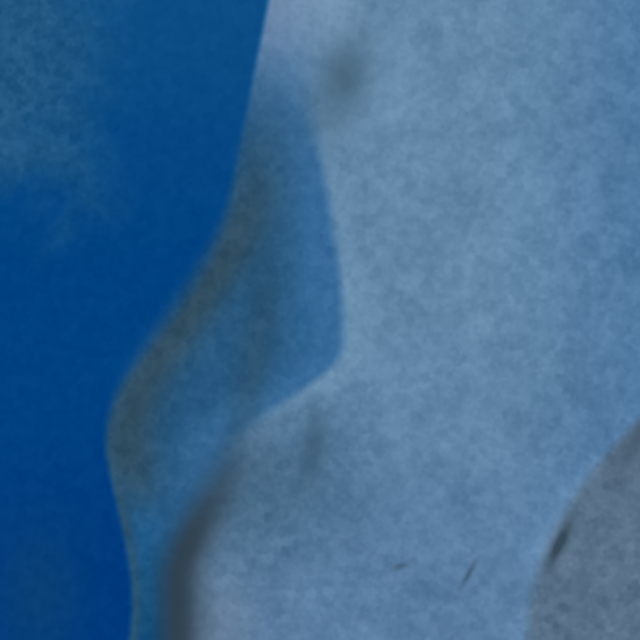
Give the GLSL for this texture, as a Shadertoy shader.

```glsl
vec2 hash2(vec2 p) {
    vec3 q = fract(p.xyx * vec3(0.1031, 0.1030, 0.0973));
    q += dot(q, q.yzx + 33.33);
    return fract((q.xx + q.yz) * q.zy);
}

// Soft cellular noise, roughly -0.5 to 0.5
float cells(vec2 p) {
    vec2 id = floor(p), f = fract(p);
    float sum = 0.0, weight = 0.0;
    for (int j = -1; j <= 1; j++)
    for (int i = -1; i <= 1; i++) {
        vec2 cell = vec2(i, j);
        vec2 h = hash2(id + cell);
        vec2 d = cell + h - f;
        float w = exp(-5.0 * dot(d, d));
        sum += w * (hash2(id + cell + 71.0).x - 0.5);
        weight += w;
    }
    return sum / weight;
}

// Warped sines for broad clouds
float waves(vec2 p) {
    float sum = 0.0, amp = 0.5;
    for (int i = 0; i < 4; i++) {
        p += 0.6 * sin(p.yx * 1.3 + float(i));
        sum += amp * sin(p.x) * sin(p.y);
        p = mat2(1.5, 1.1, -1.1, 1.5) * p;
        amp *= 0.55;
    }
    return sum;
}

// Gaussian smudge, leaning sideways by slant
float smudge(vec2 p, vec2 center, vec2 size, float slant) {
    vec2 d = p - center;
    d.x += slant * d.y;
    d /= size;
    return exp(-dot(d, d));
}

float band(float x, float width) {
    return exp(-x * x / (width * width));
}

// Contours give x for a depth t below the top
float blueContour(float t) {
    return 0.42 - 0.2 * t - 0.14 * smoothstep(0.3, 0.72, t) + 0.12 * smoothstep(0.58, 1.0, t);
}

float paleContour(float t) {
    return 0.475 + 0.06 * smoothstep(0.05, 0.5, t)
        - 0.16 * smoothstep(0.54, 0.70, t) - 0.095 * smoothstep(0.66, 0.92, t);
}

void mainImage(out vec4 fragColor, in vec2 fragCoord) {
    vec2 p = fragCoord / iResolution.xy;
    p.y = 1.0 - p.y;
    float t = p.y;
    float cloud = waves(p * 13.0);
    float coarse = cells(p * 32.0);
    float grain = 0.6 * cells(p * 75.0) + 0.4 * cells(p * 150.0 + 9.0);
    float fromBlue = p.x - blueContour(t);
    float fromPale = p.x - paleContour(t);

    // Deep blue field with worn upper corner
    vec3 blue = mix(vec3(0.045, 0.30, 0.52), vec3(0.0, 0.255, 0.505), smoothstep(0.0, 0.45, t));
    blue = mix(blue, vec3(0.0, 0.225, 0.49), smoothstep(0.55, 0.95, t));
    float worn = (1.0 - smoothstep(0.08, 0.25, p.x + 0.08 * cloud + 0.25 * max(t - 0.1, 0.0)))
        * (1.0 - smoothstep(0.2, 0.38, t + 0.12 * cloud));
    blue = mix(blue, vec3(0.15, 0.35, 0.50), 0.8 * worn);
    blue = mix(blue, vec3(0.06, 0.27, 0.44), 0.6 * smudge(p, vec2(0.06, 0.93), vec2(0.07, 0.11), 0.0));
    blue += grain * (0.025 + 0.06 * worn);

    // Shaded fold between the contours
    vec3 fold = mix(vec3(0.15, 0.34, 0.50), vec3(0.21, 0.41, 0.59), smoothstep(-0.14, -0.02, fromPale));
    fold = mix(fold, vec3(0.06, 0.32, 0.52), smoothstep(0.72, 0.95, t));
    fold = mix(fold, vec3(0.42, 0.53, 0.66), 1.0 - smoothstep(0.0, 0.21, t));
    float brownEdge = band(fromBlue - 0.035, 0.045) * smoothstep(0.08, 0.42, t) * (1.0 - smoothstep(0.7, 0.84, t));
    fold = mix(fold, vec3(0.20, 0.30, 0.36), 0.85 * brownEdge);
    float seam = smudge(p, vec2(0.40, 0.55), vec2(0.03, 0.17), 0.17);
    fold = mix(fold, vec3(0.18, 0.31, 0.40), 0.65 * seam);
    fold = mix(fold, vec3(0.20, 0.31, 0.38), 0.6 * band(fromBlue - 0.006, 0.012) * smoothstep(0.7, 0.82, t));
    fold += 0.055 * grain + 0.02 * coarse;

    // Pale stone, cooler toward the right and bottom
    vec3 pale = mix(vec3(0.385, 0.53, 0.655), vec3(0.35, 0.49, 0.63), smoothstep(0.45, 0.9, t));
    pale = mix(pale, vec3(0.28, 0.45, 0.62), 0.75 * smoothstep(0.75, 1.05, p.x + 0.03 * cloud));
    pale = mix(pale, vec3(0.25, 0.39, 0.50), 0.75 * smudge(p, vec2(0.43, 0.77), vec2(0.11, 0.12), 0.3));
    pale = mix(pale, vec3(0.42, 0.50, 0.60), 0.6 * smudge(p, vec2(0.34, 0.98), vec2(0.07, 0.1), 0.0));
    pale = mix(pale, vec3(0.48, 0.60, 0.72), 0.8 * smudge(p, vec2(0.51, 0.0), vec2(0.055, 0.07), 0.0));
    float rim = band(fromPale - 0.015, 0.035) * smoothstep(0.25, 0.48, t) * (1.0 - smoothstep(0.6, 0.7, t));
    pale = mix(pale, vec3(0.43, 0.57, 0.69), 0.7 * rim);
    pale += 0.075 * grain + 0.035 * coarse + 0.02 * cloud;

    // Layering, with contours softening where the fold opens
    float paleSoft = mix(0.055, 0.012, smoothstep(0.08, 0.26, t)) + 0.022 * smoothstep(0.55, 0.72, t);
    vec3 col = mix(fold, pale, smoothstep(-paleSoft, paleSoft, fromPale));
    float blueSoft = 0.007 + 0.023 * band(t - 0.47, 0.13);
    col = mix(blue, col, smoothstep(-blueSoft, blueSoft, fromBlue));

    // Dark crease and stains
    float crease = band(fromPale + 0.002, 0.038) * smoothstep(0.62, 0.86, t);
    col = mix(col, vec3(0.19, 0.24, 0.28), 0.88 * crease);
    float stain = smudge(p, vec2(0.53, 0.135), vec2(0.045, 0.075), 0.25) * (0.7 + 0.4 * cloud);
    col = mix(col, vec3(0.25, 0.36, 0.44), 0.8 * stain);
    col = mix(col, vec3(0.22, 0.33, 0.42), 0.6 * smudge(p, vec2(0.49, 0.70), vec2(0.017, 0.05), 0.1));

    // Grey slope in the lower right
    float slope = p.x - 0.82 - 0.18 * pow((1.0 - t) / 0.35, 2.0);
    vec3 grey = vec3(0.345, 0.44, 0.53) + 0.09 * grain + 0.05 * coarse;
    grey = mix(grey, vec3(0.25, 0.33, 0.41), 0.7 * smudge(p, vec2(1.0, 0.68), vec2(0.025, 0.06), 0.5));
    col = mix(col, grey, smoothstep(-0.012, 0.018, slope));
    col += 0.03 * band(slope + 0.008, 0.012);

    // Small scratches
    float scratch = smudge(p, vec2(0.874, 0.85), vec2(0.010, 0.034), 0.45);
    scratch += smudge(p, vec2(0.732, 0.897), vec2(0.005, 0.018), 0.5);
    scratch += 0.6 * smudge(p, vec2(0.625, 0.885), vec2(0.009, 0.006), 0.8);
    col = mix(col, vec3(0.19, 0.26, 0.32), clamp(scratch * (0.75 + 0.6 * coarse), 0.0, 0.85));

    fragColor = vec4(clamp(col, 0.0, 1.0), 1.0);
}
```
